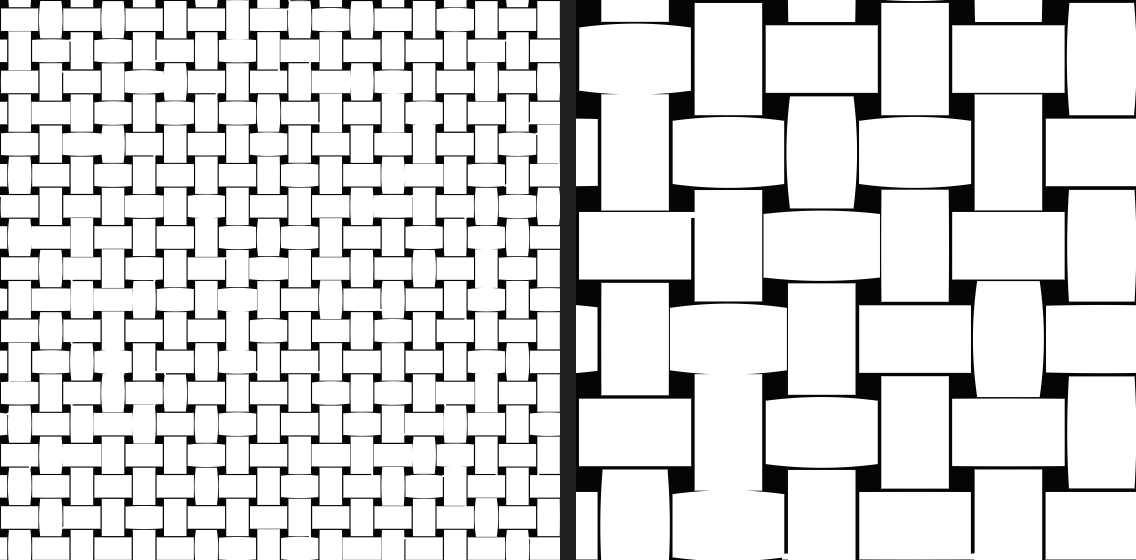
Left, the full canvas; right, a detail of the centre.
Give the GLSL for this pattern, as a WebGL 2 fragment shader.

```glsl
#version 300 es
precision highp float;
// Black and white basket weave: 18 by 18 crossing strands with slightly worn outlines.

uniform vec2 u_resolution;
out vec4 fragColor;

const float REPEATS = 18.0;

// Four random values per crossing, wrapped so that the edges join.
vec4 hash4(vec2 cell) {
    vec2 c = mod(cell, REPEATS);
    vec4 p = fract((c.x + 1.7) * vec4(0.1031, 0.1030, 0.0973, 0.1099)
                 + (c.y + 4.3) * vec4(0.3183, 0.2718, 0.4142, 0.1732));
    p += dot(p, p.wzxy + 33.33);
    return fract((p.xxyz + p.yzzw) * p.zywx);
}

float boxDistance(vec2 p, vec2 halfSize) {
    vec2 d = abs(p) - halfSize;
    return max(d.x, d.y);
}

// Distance to the visible strand piece at a crossing; x runs along the strand.
float strandDistance(vec2 p, vec4 rnd) {
    // Some pieces bow outwards along their long sides.
    float bow = smoothstep(0.55, 0.9, rnd.x);
    float along = p.x / 0.6;
    vec2 halfSize = vec2(0.6, 0.362 + bow * (0.018 - 0.042 * along * along));

    // A few pieces run long and thin out the line beside them.
    halfSize.x += 0.024 * step(0.9, rnd.y) + 0.006 * (rnd.w - 0.5);
    float d = boxDistance(p, halfSize);

    // Small breaks where an outline stops short of a corner.
    if (rnd.z > 0.86) {
        vec2 corner = sign(rnd.xw - 0.5) * vec2(0.61, 0.33);
        d = min(d, boxDistance(p - corner, vec2(0.035, 0.032)));
    }
    return d;
}

void main() {
    vec2 p = gl_FragCoord.xy / u_resolution * REPEATS - vec2(0.633, 0.367);
    float pixel = REPEATS / min(u_resolution.x, u_resolution.y);
    vec2 nearest = floor(p + 0.5);

    // Add the coverage of all strand pieces that can reach this point.
    float strand = 0.0;
    for (int y = -1; y <= 1; y++) {
        for (int x = -1; x <= 1; x++) {
            vec2 cell = nearest + vec2(x, y);
            vec2 local = p - cell;
            bool horizontal = mod(cell.x + cell.y, 2.0) > 0.5;
            float d = strandDistance(horizontal ? local : local.yx, hash4(cell));
            strand += clamp(0.5 - d / pixel, 0.0, 1.0);
        }
    }

    vec3 ink = vec3(0.02);
    vec3 paper = vec3(1.0);
    fragColor = vec4(mix(ink, paper, min(strand, 1.0)), 1.0);
}
```
